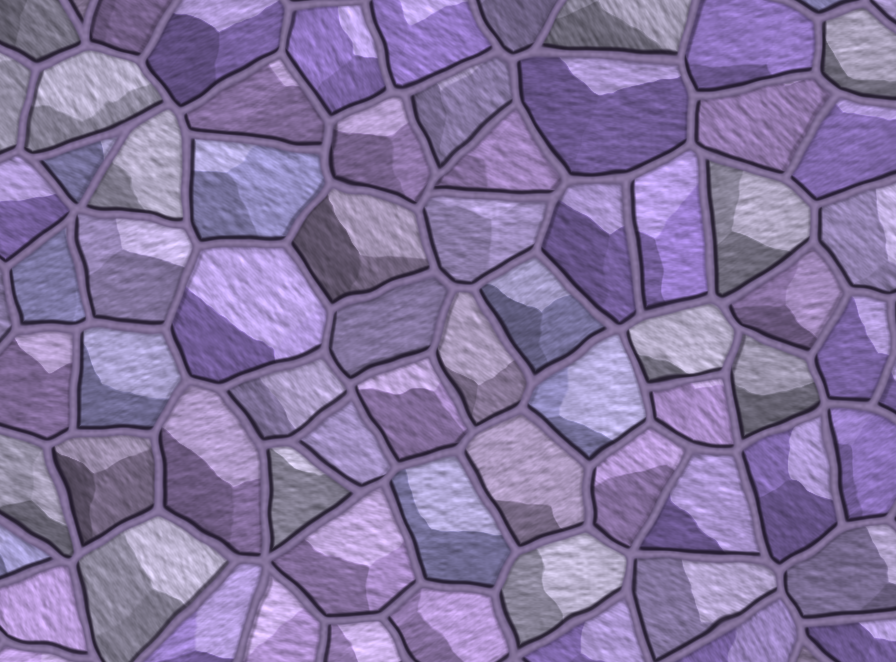
This texture is drawn by a WebGL 1 fragment shader. Its source:

```glsl
precision highp float;
// Violet flagstones: a Voronoi pattern with thin raised mortar between cells.
// Each stone is a crown of tilted planes, lit from the upper right, with
// fine streaky relief; a dark crevice follows its lower and left edges.
uniform vec2 u_resolution;

float hash(vec2 p) {
  return fract(sin(dot(p, vec2(127.1, 311.7))) * 43758.5453);
}

vec2 hash2(vec2 p) {
  return vec2(hash(p), hash(p + 57.3));
}

float noise(vec2 p) {
  vec2 i = floor(p), f = fract(p);
  f = f * f * (3.0 - 2.0 * f);
  return mix(mix(hash(i), hash(i + vec2(1.0, 0.0)), f.x),
             mix(hash(i + vec2(0.0, 1.0)), hash(i + 1.0), f.x), f.y);
}

float fbm(vec2 p) {
  return 0.55 * noise(p) + 0.3 * noise(p * 2.1 + 7.0) + 0.15 * noise(p * 4.3 + 3.0);
}

vec2 site(vec2 cell) {
  return cell + 0.5 + 1.2 * (hash2(cell) - 0.5);
}

vec3 stoneColor(float pick) {
  vec3 c = vec3(0.57, 0.51, 0.69);                          // lavender
  c = mix(c, vec3(0.50, 0.41, 0.67), step(0.26, pick));     // violet
  c = mix(c, vec3(0.50, 0.48, 0.66), step(0.46, pick));     // slate blue
  c = mix(c, vec3(0.52, 0.50, 0.58), step(0.64, pick));     // grey
  c = mix(c, vec3(0.51, 0.45, 0.57), step(0.76, pick));     // mauve
  return mix(c, vec3(0.59, 0.49, 0.70), step(0.86, pick));  // orchid
}

// Light on the lowest of three tilted planes, which meet in a crooked crown.
float facetLight(vec2 q, vec2 cell) {
  float turn = 6.283 * hash(cell + 11.0);
  float lowest = 9.0, light = 0.0;
  for (int i = 0; i < 3; i++) {
    float k = float(i);
    float angle = turn + 2.094 * k + 1.1 * (hash(cell + 20.0 + k) - 0.5);
    vec2 slope = vec2(cos(angle), sin(angle));
    float height = 0.4 * hash(cell + 30.0 + k) - dot(q, slope);
    float tone = dot(slope, vec2(0.5, 0.86)) + 0.3 * (hash(cell + 40.0 + k) - 0.5);
    light = mix(light, tone, smoothstep(-0.025, 0.025, lowest - height));
    lowest = min(lowest, height);
  }
  return light;
}

// Relief lit from the upper right, stretched along a direction of its own.
float reliefLight(vec2 p, vec2 cell) {
  float a = 1.6 * (hash(cell + 5.0) - 0.5) - 0.3;
  mat2 turn = mat2(cos(a), -sin(a), sin(a), cos(a));
  vec2 stretch = vec2(6.5, 15.0);
  vec2 toLight = vec2(0.02, 0.035);
  return fbm(turn * p * stretch) - fbm(turn * (p + toLight) * stretch);
}

void main() {
  vec2 p = gl_FragCoord.xy / u_resolution.y * 6.7 + 3.0;
  vec2 warped = p + 0.05 * (vec2(noise(p * 4.0), noise(p * 4.0 + 31.0)) - 0.5);

  // Nearest stone
  vec2 home = floor(warped), cell = home;
  float nearest = 9.0;
  for (int y = -2; y <= 2; y++) {
    for (int x = -2; x <= 2; x++) {
      vec2 c = home + vec2(float(x), float(y));
      float d = distance(site(c), warped);
      if (d < nearest) { nearest = d; cell = c; }
    }
  }

  // Slightly rounded distance to the edge, and the crevice on shaded sides
  vec2 center = site(cell);
  float sum = 0.0, crevice = 0.0;
  for (int y = -2; y <= 2; y++) {
    for (int x = -2; x <= 2; x++) {
      if (x == 0 && y == 0) continue;
      vec2 other = site(cell + vec2(float(x), float(y)));
      vec2 outward = normalize(other - center);
      float d = dot(0.5 * (center + other) - warped, outward);
      sum += exp(-75.0 * d);
      float shaded = smoothstep(-0.1, 0.5, dot(outward, vec2(-0.45, -0.89)));
      crevice = max(crevice, shaded * (1.0 - smoothstep(0.062, 0.096, d)));
    }
  }
  float edge = -log(max(sum, 1e-30)) / 75.0;

  // Stone: base colour, facets, soft blotches and streaks
  vec2 q = warped - center + 0.3 * (hash2(cell + 8.0) - 0.5);
  q += 0.10 * (vec2(fbm(p * 4.0), fbm(p * 4.0 + 19.0)) - 0.5);
  float light = facetLight(q, cell);
  vec3 color = stoneColor(hash(cell + 3.0)) * mix(0.82, 1.16, hash(cell + 4.0));
  color *= 1.0 + 0.22 * light;
  color = mix(color, vec3(0.80, 0.75, 0.88), 0.42 * smoothstep(0.3, 1.0, light));
  color *= 1.0 + 0.14 * (fbm(p * 2.5 + 50.0) - 0.5);
  float grain = noise(p * 27.0) - 0.5;
  color *= 1.0 + 0.48 * reliefLight(p, cell) + 0.07 * grain;
  color *= mix(0.92, 1.0, smoothstep(0.04, 0.13, edge));

  // Crevice, then the rounded mortar ridge over it
  float groove = 0.22 * (1.0 - smoothstep(0.045, 0.075, edge));
  color = mix(color, vec3(0.12, 0.09, 0.16), max(groove, 0.88 * crevice));
  vec3 mortar = mix(vec3(0.53, 0.46, 0.62), vec3(0.40, 0.34, 0.49), smoothstep(0.0, 0.05, edge));
  mortar *= 1.0 + 0.10 * grain;
  color = mix(color, mortar, 1.0 - smoothstep(0.028, 0.054, edge));

  gl_FragColor = vec4(clamp(color, 0.0, 1.0), 1.0);
}
```
